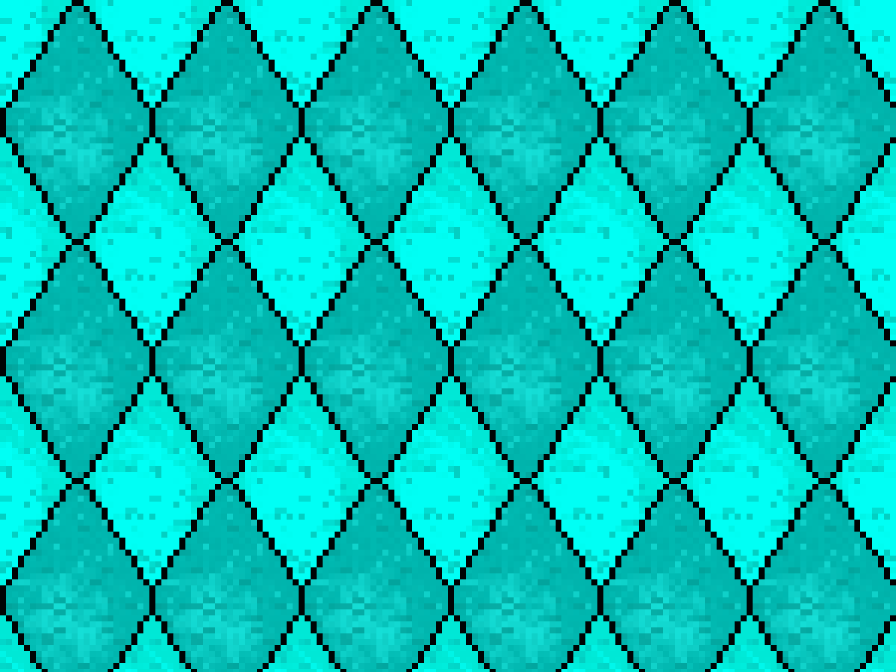
This pattern is drawn by a Shadertoy shader. Its source:

```glsl
// Pixelated harlequin lattice: teal and cyan mottled diamonds with black stepped outlines.

const float REPEATS_ACROSS = 6.0;
const vec2  TILE = vec2(25.0, 40.0);     // cells per repeat
const float EDGE_SLOPE = 0.62;           // outline columns per row
const float HALF_COLUMNS = 12.0;         // widest reach of the outline
const int   SAMPLES = 3;                 // antialiasing grid per axis

const vec3 OUTLINE    = vec3(0.00, 0.01, 0.01);
const vec3 TEAL_DEEP  = vec3(0.01, 0.63, 0.60);
const vec3 TEAL       = vec3(0.00, 0.71, 0.68);
const vec3 TEAL_PALE  = vec3(0.08, 0.86, 0.83);
const vec3 CYAN_DEEP  = vec3(0.01, 0.81, 0.76);
const vec3 CYAN       = vec3(0.00, 0.91, 0.84);
const vec3 CYAN_PALE  = vec3(0.00, 1.00, 0.96);

float hash(vec2 p) {
    vec3 q = fract(vec3(p.xyx) * 0.1031 + 0.37);
    q += dot(q, q.yzx + 33.33);
    return fract((q.x + q.y) * q.z);
}

float valueNoise(vec2 p) {
    vec2 i = floor(p), f = fract(p);
    f = f * f * (3.0 - 2.0 * f);
    return mix(mix(hash(i), hash(i + vec2(1, 0)), f.x),
               mix(hash(i + vec2(0, 1)), hash(i + vec2(1, 1)), f.x), f.y);
}

// Single-cell grain blended with broader patches
float mottle(vec2 p, float seed) {
    return 0.5 * hash(p + seed) + 0.5 * valueNoise(p / 2.7 + seed);
}

// Short horizontal dashes, present with the given density
float fleck(vec2 p, float seed, float density) {
    return step(1.0 - density, hash(floor(p / vec2(2, 1)) + seed));
}

// Teal face: pale cloud left of and below the middle
vec3 tealFace(vec2 p) {
    float cloud = smoothstep(1.35, 0.25, length((p - vec2(-1.5, 3.5)) / vec2(10, 11)));
    float m = mottle(p, 17.0);
    vec3 col = mix(TEAL, TEAL_PALE, smoothstep(0.25, 0.85, m * 0.8 + cloud * 0.45 - 0.2) * cloud);
    col = mix(col, TEAL_DEEP, 0.75 * fleck(p, 41.0, 0.12));
    col = mix(col, TEAL_PALE, 0.7 * step(0.94, hash(p + 73.0)));
    return col * (0.98 + 0.04 * hash(p + 9.0));
}

// Cyan face: bright core, greener along the top and sides
vec3 cyanFace(vec2 p) {
    float core = smoothstep(1.3, 0.3, length((p - vec2(-1.0, 5.0)) / vec2(9, 15)));
    float m = mottle(p, 59.0);
    vec3 col = mix(CYAN, CYAN_PALE, smoothstep(0.35, 0.65, m * 0.7 + core * 0.55 - 0.1));
    col = mix(col, CYAN_DEEP, 0.7 * fleck(p, 83.0, 0.09));
    return mix(col, CYAN_DEEP, step(0.95, hash(p + 29.0)));
}

// Colour of one cell; rows are counted downward from the top
vec3 cellColour(vec2 cell) {
    vec2 c = mod(cell, TILE);
    float rowsFromApex = min(c.y, TILE.y - c.y);
    float reach = min(ceil(rowsFromApex * EDGE_SLOPE), HALF_COLUMNS);
    float side = abs(c.x - 0.5 * TILE.x) - 0.5 - reach;
    if (abs(side) < 0.25) return OUTLINE;
    if (side < 0.0) return tealFace(floor(c - 0.5 * TILE));
    vec2 halfTile = floor(0.5 * TILE);
    return cyanFace(mod(c + halfTile, TILE) - halfTile);
}

void mainImage(out vec4 fragColor, in vec2 fragCoord) {
    float cellSize = iResolution.x / (REPEATS_ACROSS * TILE.x);
    vec3 sum = vec3(0.0);
    // Average subpixel samples to soften cell edges
    for (int j = 0; j < SAMPLES; j++)
    for (int i = 0; i < SAMPLES; i++) {
        vec2 p = fragCoord + (vec2(i, j) + 0.5) / float(SAMPLES) - 0.5;
        p.y = iResolution.y - p.y;
        sum += cellColour(floor(p / cellSize));
    }
    fragColor = vec4(sum / float(SAMPLES * SAMPLES), 1.0);
}
```
